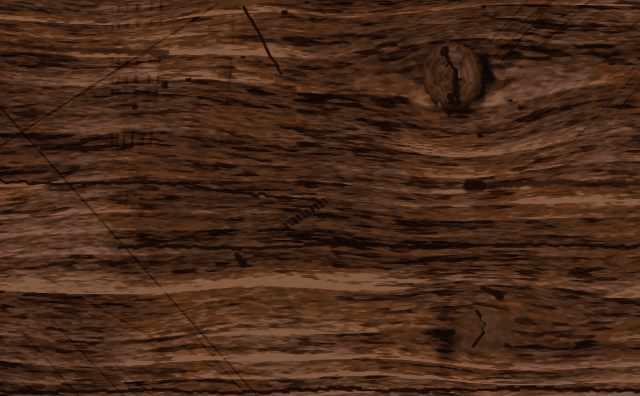
Reproduce this texture procedurally as a Shadertoy shader.

```glsl
// Dark, weathered wooden board with wavy grain, two knots, cracks and scratches.

// Palette, from open cracks to pale ridges
const vec3 CRACK = vec3(0.06, 0.03, 0.02);
const vec3 DARK = vec3(0.13, 0.06, 0.03);
const vec3 BROWN = vec3(0.27, 0.16, 0.09);
const vec3 WARM = vec3(0.35, 0.195, 0.1);
const vec3 DUSTY = vec3(0.365, 0.235, 0.165);
const vec3 PALE = vec3(0.5, 0.345, 0.25);

// Layout, in units of the canvas height
const vec2 KNOT_A = vec2(1.145, 0.81);
const vec2 KNOT_B = vec2(1.215, 0.165);
const float RINGS = 16.0;
const float RIDGE_LIGHT = 0.75;
const float BASE_TONE = 0.38;
const float SCRATCHES = 24.0;
const float ARCS = 8.0;
const float PITS = 14.0;

float hash(vec2 p) { return fract(sin(dot(p, vec2(127.1, 311.7))) * 43758.5); }

// Smooth cellular noise: random cell values blended by distance
float cells(vec2 p) {
    vec2 id = floor(p), f = p - id;
    float sum = 0.0, weight = 0.0;
    for (int n = 0; n < 9; n++) {
        vec2 o = vec2(n % 3 - 1, n / 3 - 1), c = id + o;
        vec2 d = o + vec2(hash(c), hash(c + 37.0)) - f;
        float w = exp(-9.0 * dot(d, d));
        sum += w * hash(c + 71.0);
        weight += w;
    }
    return sum / weight;
}

// Soft line between two ends
float stroke(vec2 p, float ax, float ay, float bx, float by, float width) {
    vec2 a = vec2(ax, ay), ab = vec2(bx, by) - a;
    float t = clamp(dot(p - a, ab) / dot(ab, ab), 0.0, 1.0);
    return 1.0 - smoothstep(width * 0.4, width + 1.0 / iResolution.y, length(p - a - ab * t));
}

// Spread the grain so that it flows around a knot
float bend(vec2 p, vec2 knot, vec2 size) {
    vec2 d = (p - knot) / size;
    return (p.y - knot.y) * exp(-dot(d, d));
}

vec3 woodColour(float t, float dusty) {
    vec3 c = mix(CRACK, DARK, smoothstep(-0.25, 0.02, t));
    c = mix(c, BROWN, clamp(t / 0.42, 0.0, 1.0));
    c = mix(c, mix(WARM, DUSTY, dusty), clamp((t - 0.42) / 0.25, 0.0, 1.0));
    return mix(c, PALE, clamp((t - 0.67) / 0.33, 0.0, 1.0));
}

void mainImage(out vec4 fragColor, in vec2 fragCoord) {
    vec2 p = fragCoord / iResolution.y;
    float rough = cells(p * 60.0) - 0.5;

    // Wavy grain coordinate
    float v = p.y + 0.012 * sin(p.x * 4.5 + p.y * 5.0) + 0.005 * sin(p.x * 11.0 - p.y * 9.0);
    v += 0.025 * smoothstep(0.75, 1.0, p.y) * sin(p.x * 6.5 + 0.6);
    v -= 0.7 * bend(p, KNOT_A, vec2(0.3, 0.17)) + 0.55 * bend(p, KNOT_B, vec2(0.25, 0.11));

    // Layers of stretched fibres and dark pores
    float broad = cells(vec2(p.x * 2.2, v * 6.0));
    float streak = cells(vec2(p.x * 4.0, v * 48.0));
    float fibre = cells(vec2(p.x * 20.0, v * 145.0));
    float fine = cells(vec2(p.x * 55.0, v * 230.0));
    float tone = BASE_TONE + dot(vec4(broad, streak, fibre, fine) - 0.5, vec4(0.36, 0.28, 0.28, 0.4));
    tone -= 0.3 * smoothstep(0.58, 0.8, 1.0 - fibre * 0.65 - streak * 0.35);

    // Pale growth ridges with one crisp edge
    float ring = v * RINGS + 0.7 * sin(v * 13.0) + 0.2 * (streak - 0.5);
    float f = fract(ring);
    float ridge = smoothstep(0.0, 0.1, f) * pow(1.0 - f, 2.4);
    tone += RIDGE_LIGHT * ridge * mix(0.4, 1.1, hash(vec2(floor(ring), 4.0))) * (0.65 + 0.7 * broad);

    // Pale wedges beside the open grain
    float wedge = stroke(p, 1.32, 0.507, 1.65, 0.49, 0.026) + stroke(p, -0.1, 0.505, 0.1, 0.525, 0.03);
    tone += 0.3 * wedge * (0.5 + streak);

    // Upper knot: rings, charred rim and split heart
    vec2 k = (p - KNOT_A) * mat2(0.95, 0.3, -0.3, 0.95) / vec2(0.08, 0.092);
    float r = length(k) + 0.2 * rough;
    tone = mix(tone, 0.43 + 0.09 * sin(r * 32.0) + 0.4 * rough, 1.0 - smoothstep(0.9, 1.0, r));
    float rim = exp(-pow(abs(r - 1.0) * 5.0, 2.0));
    tone -= rim * (0.15 + 0.5 * smoothstep(-0.3, 0.8, k.x * 0.5 - k.y));
    vec2 q = p - KNOT_A + 0.02 * rough;
    float cut = stroke(q, -0.025, 0.065, 0.005, 0.0, 0.006) + stroke(q, 0.005, 0.0, 0.0, -0.08, 0.013);

    // Lower knot: dull disc, burnt side and forked split
    q = p - KNOT_B + 0.015 * rough;
    float disc = 1.0 - smoothstep(0.8, 1.05, length(q / vec2(0.085, 0.06)));
    tone = mix(tone, 0.45 + 0.25 * rough, disc * 0.8);
    vec2 burn = (q + vec2(0.085, 0.025)) / vec2(0.03, 0.045);
    tone -= 0.6 * exp(-dot(burn, burn));
    cut += stroke(q, -0.01, 0.05, 0.01, 0.0, 0.003) + stroke(q, 0.01, 0.0, -0.02, -0.04, 0.003);

    // Long cracks, open grain and gouges
    q = p + vec2(0.0, 0.003 * sin(p.x * 13.0) + 0.004 * (streak - 0.5) + 0.007 * rough);
    cut += stroke(q, 0.3, 0.376, 1.65, 0.382, 0.004) + stroke(q, 0.0, 0.012, 1.65, 0.018, 0.004);
    cut += stroke(q, 0.0, 0.543, 0.42, 0.536, 0.003) + stroke(q, 0.42, 0.536, 0.8, 0.493, 0.003);
    cut += 0.6 * stroke(q, 0.0, 0.89, 0.42, 0.862, 0.009) + 0.7 * stroke(q, 1.18, 0.53, 1.65, 0.543, 0.01);
    cut += stroke(q, 1.185, 0.53, 1.21, 0.53, 0.02) + stroke(q, 1.22, 0.272, 1.265, 0.25, 0.01);
    cut += stroke(q, 0.6, 0.36, 0.615, 0.335, 0.01) + stroke(q, 0.615, 0.985, 0.71, 0.815, 0.003);

    // Ribbed dent that fades at its lower end
    vec2 dent = mat2(0.85, -0.53, 0.53, 0.85) * (p - vec2(0.675, 0.4));
    float ribs = 0.75 + 0.4 * sin(dent.x * 480.0 + dent.y * 90.0) + rough;
    ribs *= smoothstep(0.0, 0.09, dent.x) * (1.0 - smoothstep(0.17, 0.19, dent.x));
    cut += ribs * (1.0 - smoothstep(0.007, 0.013, abs(dent.y)));

    // Straight scratches at the lower left and upper right
    float scratch = stroke(p, 0.0, 0.73, 0.65, 0.0, 0.002) + stroke(p, 0.0, 0.63, 0.55, 0.99, 0.002);
    for (float n = 0.0; n < SCRATCHES; n++) {
        float side = step(0.6, hash(vec2(n, 1.0)));
        vec2 a = vec2(0.5, 0.4) * vec2(hash(vec2(n, 2.0)), hash(vec2(n, 3.0))) + vec2(1.15, 0.55) * side;
        float angle = mix(-0.75, 0.65, side) + 0.5 * (hash(vec2(n, 5.0)) - 0.5);
        vec2 b = a + vec2(cos(angle), sin(angle)) * (0.2 + 0.35 * hash(vec2(n, 6.0)));
        scratch += 0.6 * stroke(p, a.x, a.y, b.x, b.y, 0.0015);
    }

    // Upright curved scuffs, broken by the fibres
    float span = smoothstep(0.36, 0.7, p.y) * smoothstep(0.7, 0.3, streak);
    for (float n = 0.0; n < ARCS; n++) {
        float h = hash(vec2(n, 8.0));
        float x = 0.27 + 0.02 * (n + h) + 0.17 * step(6.5, n) - 0.035 * n * pow(1.0 - p.y, 2.0);
        scratch += span * (0.3 + 0.6 * h) * (1.0 - smoothstep(0.001, 0.006, abs(p.x - x)));
    }

    // Small round pits
    for (float n = 0.0; n < PITS; n++) {
        vec2 c = vec2(0.3, 0.6) + vec2(1.1, 0.4) * vec2(hash(vec2(n, 11.0)), hash(vec2(n, 12.0)));
        cut += stroke(q, c.x, c.y, c.x + 0.004, c.y, 0.003 + 0.005 * hash(vec2(n, 13.0)));
    }

    tone = mix(tone - 0.32 * min(scratch, 1.3), -0.2, min(cut, 1.0) * 0.9);
    float dusty = smoothstep(0.4, 0.6, cells(p * vec2(4.0, 9.0) + 20.0));
    fragColor = vec4(woodColour(tone, max(dusty, disc)), 1.0);
}
```
